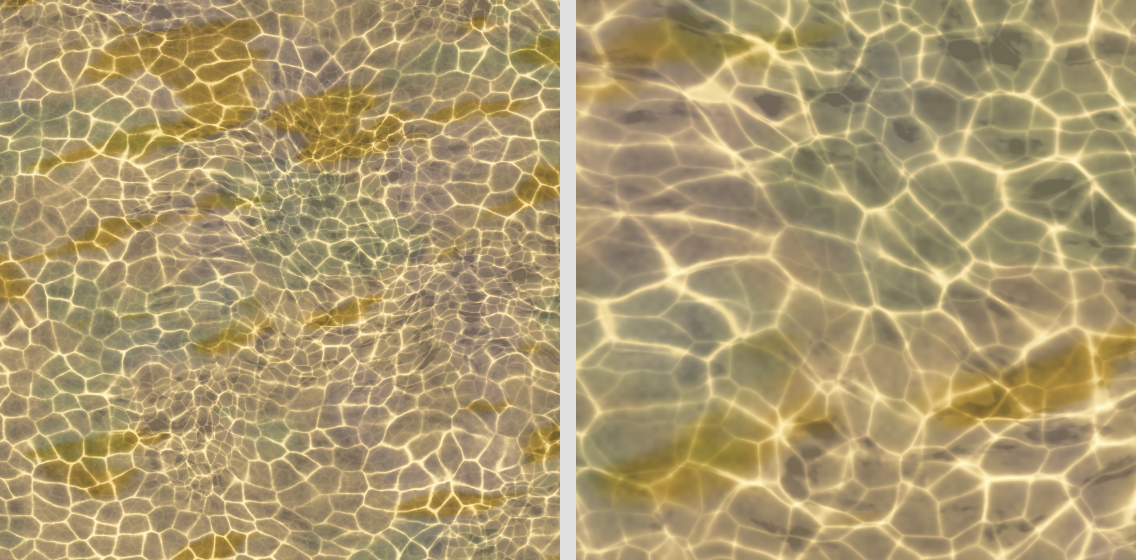
Left: the whole. Right: its middle third, enlarged.
Give the GLSL for this texture, as a Shadertoy shader.

```glsl
// Sunlit shallow water over sand: a bright net of caustic light on a tan bed.
// Two warped cellular layers make the light net; fractal noise adds ochre weed
// streaks, grey-green stones, fine ripple lines and sand grain.

float hash(vec2 p) {
    return fract(sin(dot(p, vec2(127.1, 311.7))) * 43758.55);
}

float noise(vec2 p) {
    vec2 i = floor(p), f = fract(p);
    f = f * f * (3.0 - 2.0 * f);
    return mix(mix(hash(i), hash(i + vec2(1, 0)), f.x),
               mix(hash(i + vec2(0, 1)), hash(i + vec2(1, 1)), f.x), f.y);
}

float fbm(vec2 p) {
    float sum = 0.0, amp = 0.533;
    for (int i = 0; i < 4; i++) {
        sum += amp * noise(p);
        p = mat2(1.6, 1.2, -1.2, 1.6) * p + 17.3;
        amp *= 0.5;
    }
    return sum;
}

// Gaps from the nearest cell point to the second (edges) and third (junctions)
vec2 cellGaps(vec2 p) {
    vec2 cell = floor(p);
    vec3 d = vec3(9.0);
    for (int y = -1; y <= 1; y++)
    for (int x = -1; x <= 1; x++) {
        vec2 c = cell + vec2(x, y);
        vec2 point = c + 0.08 + 0.84 * vec2(hash(c), hash(c + 57.3));
        float r = length(point - p);
        if (r < d.x) d = vec3(r, d.xy);
        else if (r < d.y) d = vec3(d.x, r, d.y);
        else if (r < d.z) d.z = r;
    }
    return d.yz - d.x;
}

// Soft halo, sharp filament and glowing junctions of one light net
float caustic(vec2 p, float strength) {
    vec2 gap = cellGaps(p);
    float halo = 0.27 * exp(-4.5 * gap.x);
    float filament = 0.55 * exp(-pow(gap.x / 0.11, 1.5));
    float junction = 0.35 * exp(-gap.y * 7.0);
    return halo + strength * (filament + junction);
}

vec3 sandRamp(float t) {
    vec3 c = mix(vec3(0.48, 0.42, 0.33), vec3(0.59, 0.52, 0.40), clamp(t * 4.0, 0.0, 1.0));
    c = mix(c, vec3(0.69, 0.60, 0.43), clamp(t * 4.0 - 1.0, 0.0, 1.0));
    c = mix(c, vec3(0.80, 0.70, 0.50), clamp(t * 4.0 - 2.0, 0.0, 1.0));
    c = mix(c, vec3(0.93, 0.84, 0.60), clamp(t * 4.0 - 3.0, 0.0, 1.0));
    return mix(c, vec3(1.0, 0.96, 0.78), clamp(t * 2.5 - 2.5, 0.0, 1.0));
}

void mainImage(out vec4 fragColor, in vec2 fragCoord) {
    vec2 uv = fragCoord / iResolution.y;

    // Bend the net so the cells become rounded and uneven
    vec2 bend = vec2(fbm(uv * 9.0), fbm(uv * 9.0 + 41.7)) - 0.5;
    vec2 sway = vec2(noise(uv * 4.0 + 8.1), noise(uv * 4.0 + 23.6)) - 0.5;
    vec2 p = uv + 0.045 * bend + 0.06 * sway;

    // Light: broad net everywhere, a finer net where the water is choppy
    float chop = smoothstep(0.38, 0.66, fbm(uv * vec2(4.0, 6.0) + 3.7));
    float flicker = smoothstep(0.2, 0.75, fbm(uv * 17.0 + 61.0));
    float tone = 0.22;
    tone += caustic(p * vec2(21.0, 27.0), mix(0.3, 1.15, flicker) * (1.0 - 0.35 * chop));
    tone += mix(0.25, 0.75, chop)
          * caustic(p * vec2(36.0, 47.0) + 9.4, 0.15 + 0.65 * noise(uv * 22.0));

    // Fine curved ripple lines, mottling and grain
    float ripple = sin(42.0 * fbm(uv * vec2(5.0, 9.0) + 12.0));
    tone += 0.07 * ripple * smoothstep(0.42, 0.62, fbm(uv * 7.0 + 33.0));
    tone += 0.55 * (fbm(uv * vec2(24.0, 34.0) + bend * 3.0) - 0.5);
    tone += 0.35 * (fbm(uv * vec2(5.0, 7.0) + 71.0) - 0.5);
    tone += 0.13 * (noise(uv * 260.0) - 0.5);

    // Dark broken glints in the choppiest water
    float glint = fbm(p * vec2(42.0, 70.0) + 5.0);
    tone -= 0.35 * chop * smoothstep(0.54, 0.72, glint);

    vec3 color = sandRamp(tone);

    // Bed tints fade under the brightest light
    float shade = 1.0 - smoothstep(0.55, 1.05, tone);
    vec2 slope = vec2(uv.x, uv.y - 0.22 * uv.x) + 0.5 * bend * vec2(0.1, 0.06);
    float weed = smoothstep(0.58, 0.70, fbm(slope * vec2(5.0, 13.0) + 27.0));
    float stone = smoothstep(0.52, 0.68, fbm(uv * vec2(6.0, 9.0) + 90.0));
    float cool = smoothstep(0.5, 0.7, fbm(uv * 8.0 + 140.0));
    color = mix(color, color * vec3(0.91, 0.99, 0.98), stone * shade);
    color = mix(color, color * vec3(0.96, 0.96, 1.08), cool * shade);
    color = mix(color, color * vec3(0.96, 0.88, 0.47), weed * (0.25 + 0.6 * shade));

    fragColor = vec4(clamp(color, 0.0, 1.0), 1.0);
}
```
